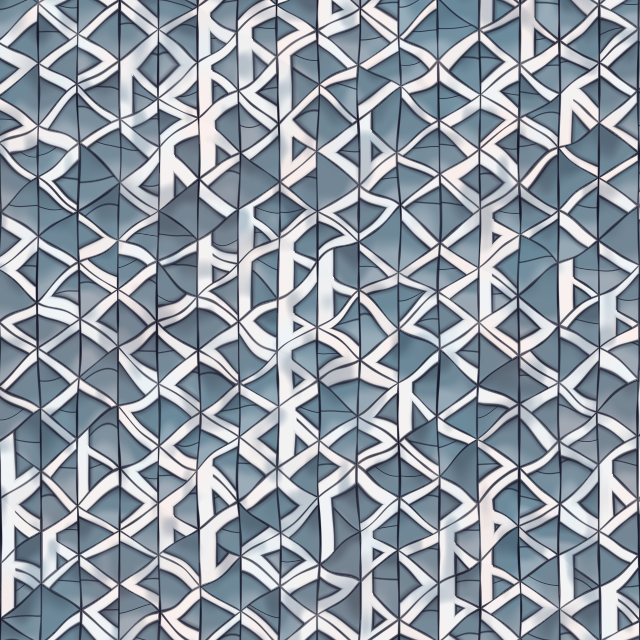
Reproduce this pattern procedurally as a WebGL 2 fragment shader.

```glsl
#version 300 es
precision highp float;
// Slate triangles framed by pale folded bands, on a lattice of vertical and slanted lines.
// Three line families give each triangle its barycentric distances; hashes pick its bands,
// widths and cracks, and value noise bends the lattice and clouds the tones.

#define COLUMNS 16.0
#define ROWS 11.0
#define WARP 0.13
#define BAND_MIN 0.15
#define BAND_MAX 0.29
#define TOP_CHANCE 0.82
#define BOTTOM_CHANCE 0.30
#define STRIP_CHANCE 0.24
#define STRIP_WIDTH 0.37
#define LINE_WIDTH 0.0014
#define CRACK_CHANCE 0.50

uniform vec2 u_resolution;
out vec4 fragColor;

const vec3 WHITE = vec3(0.96, 0.95, 0.95);
const vec3 PALE  = vec3(0.67, 0.71, 0.75);
const vec3 SLATE = vec3(0.44, 0.53, 0.59);
const vec3 DEEP  = vec3(0.34, 0.41, 0.47);
const vec3 SHADE = vec3(0.23, 0.25, 0.31);
const vec3 INK   = vec3(0.08, 0.08, 0.15);

float hash(vec2 p) {
    vec3 q = fract(p.xyx * vec3(0.1031, 0.1030, 0.0973));
    q += dot(q, q.yzx + 33.33);
    return fract((q.x + q.y) * q.z);
}

float noise(vec2 p) {
    vec2 i = floor(p), f = fract(p);
    f = f * f * (3.0 - 2.0 * f);
    return mix(mix(hash(i), hash(i + vec2(1, 0)), f.x),
               mix(hash(i + vec2(0, 1)), hash(i + vec2(1, 1)), f.x), f.y);
}

// Coverage of a soft line at distance d, in canvas units.
float stroke(float d, float halfWidth, float px) {
    return 1.0 - smoothstep(halfWidth - px, halfWidth + px, abs(d));
}

void main() {
    vec2 uv = gl_FragCoord.xy / u_resolution.y;
    float px = 0.8 / u_resolution.y;

    // Bent lattice: a rises, b falls, c = b - a counts the columns.
    vec2 p = uv * vec2(COLUMNS, ROWS) + vec2(0.03, 0.57);
    vec2 bend = vec2(noise(p * 0.9 + 7.0), noise(p * 1.1 + 61.0)) - 0.5;
    p += WARP * bend * vec2(1.0, 2.2);
    float a = p.y - 0.5 * p.x, b = p.y + 0.5 * p.x;
    float fa = fract(a), fb = fract(b), fc = fract(p.x);

    // Barycentric distances to the top, bottom and upright sides.
    bool pointsRight = fb >= fa;
    vec3 bary = pointsRight ? vec3(1.0 - fb, fa, fc) : vec3(1.0 - fa, fb, 1.0 - fc);
    vec2 id = vec2(floor(a) * 2.0 + (pointsRight ? 1.0 : 0.0), floor(b)) + 80.0;
    float slantHeight = 0.8 / ROWS, columnWidth = 1.0 / COLUMNS;

    // Slanted bands taper along their length.
    float taper = (hash(id + 11.0) - 0.5) * 0.26 * (bary.z - 0.4);
    float topWidth = mix(BAND_MIN, BAND_MAX, hash(id + 3.0)) + taper;
    float lowWidth = mix(BAND_MIN, BAND_MAX, hash(id + 5.0)) * 0.9 - taper;
    float topDist = hash(id + 17.0) < TOP_CHANCE ? (bary.x - topWidth) * slantHeight : 1.0;
    float lowDist = hash(id + 23.0) < BOTTOM_CHANCE ? (bary.y - lowWidth) * slantHeight : 1.0;

    // Upright strips cross both triangles between two rising lines.
    vec2 stripId = vec2(floor(p.x), floor(a)) + 140.0;
    bool hasStrip = hash(stripId) < STRIP_CHANCE;
    float stripEdge = STRIP_WIDTH + 0.12 * (hash(stripId + 9.0) - 0.5);
    float stripDist = hasStrip ? (fc - stripEdge) * columnWidth : 1.0;
    float bandDist = min(min(topDist, lowDist), stripDist);

    // Clouded slate, split by a curved crack in some triangles.
    float cloud = noise(p * 1.9 + 31.0);
    float tone = 0.55 * cloud + 0.35 * hash(id + 37.0) + 0.45 * (bary.x - bary.y) + 0.15;
    vec3 face = mix(DEEP, SLATE, smoothstep(0.2, 0.6, tone));
    face = mix(face, PALE, 0.7 * smoothstep(0.72, 1.05, tone));
    float lean = hash(id + 41.0);
    float bow = (bary.z - 0.3) * (bary.z - 0.3);
    float crack = bary.x - bary.y * mix(0.6, 1.8, lean) + (lean - 0.5) * 2.4 * bow + 0.12;
    float crackDist = crack * slantHeight * 0.6;
    float cracked = step(hash(id + 43.0), CRACK_CHANCE);
    face = mix(face, PALE, 0.3 * cracked * smoothstep(-px, px, crackDist) * cloud);
    face += vec3(-0.025, 0.012, 0.02) * (noise(p * 0.7 + 90.0) * 2.0 - 1.0);
    face = mix(face, SHADE, 0.55 * (1.0 - smoothstep(0.0, 0.008, bandDist)));
    face = mix(face, INK, 0.7 * cracked * stroke(crackDist, LINE_WIDTH * 0.7, px));

    // Pale bands, lit at the ridge and dimmed in patches.
    float dim = 0.75 * smoothstep(0.5, 0.9, noise(p * 2.3 + 15.0));
    dim += 0.4 * smoothstep(-0.006, 0.0, bandDist) + 0.2 * hash(id + 53.0) - 0.1;
    vec3 band = mix(WHITE, PALE, clamp(dim, 0.0, 1.0));
    band += vec3(0.03, -0.01, -0.025) * (noise(p * 1.4 + 44.0) * 2.0 - 1.0);
    vec3 color = mix(face, band, 1.0 - smoothstep(-px, px, bandDist));

    // Ink lines of uneven weight; strips hide the falling line that crosses them.
    float weight = LINE_WIDTH * mix(0.6, 1.5, noise(p * 3.0 + 70.0));
    float inStrip = 1.0 - smoothstep(-px, px, stripDist);
    float rising = min(fa, 1.0 - fa) * slantHeight;
    float falling = min(fb, 1.0 - fb) * slantHeight;
    float upright = min(fc, 1.0 - fc) * columnWidth;
    float ink = max(stroke(upright, weight, px), 0.85 * stroke(rising, weight, px));
    ink = max(ink, 0.85 * (1.0 - inStrip) * stroke(falling, weight, px));
    ink = max(ink, 0.8 * stroke(bandDist, weight, px));
    color = mix(color, INK, ink * mix(0.7, 1.0, noise(p * 2.0 + 5.0)));
    fragColor = vec4(clamp(color, 0.0, 1.0), 1.0);
}
```
